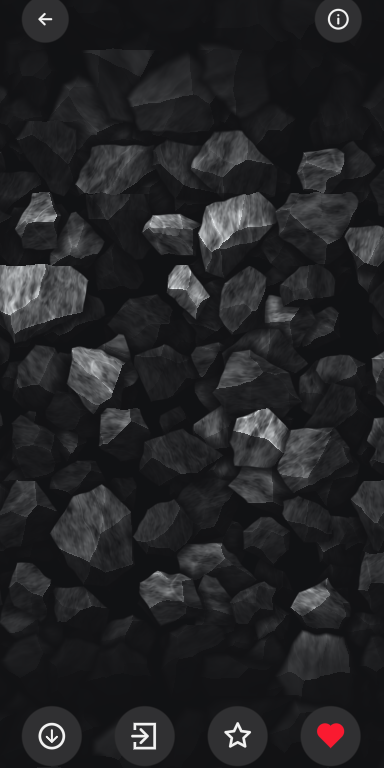
Give the GLSL for this texture, as a WebGL 2 fragment shader.

```glsl
#version 300 es
precision highp float;
// A dim heap of angular dark stones, soft at both ends, under two rows of round buttons.
#define LAYERS 3
#define SIDES 7
#define CELL 0.17
#define DENSITY 0.8
#define TONE_LOW 0.08
#define TONE_HIGH 0.58
#define SHADOW_WIDTH 0.035
#define GRAIN 1.5
#define SHADE_COLOR vec3(0.068, 0.069, 0.077)
#define DISC_COLOR vec3(0.19, 0.19, 0.195)
#define HEART_COLOR vec3(0.98, 0.10, 0.19)

uniform vec2 u_resolution;
out vec4 fragColor;

const float TAU = 6.28318;

vec3 hash3(vec2 p) {
  vec3 q = fract(p.xyx * vec3(0.1031, 0.1030, 0.0973));
  q += dot(q, q.yxz + 33.33);
  return fract((q.xxy + q.yzz) * q.zyx);
}

float noise(vec2 p) {
  vec2 i = floor(p), f = fract(p);
  f = f * f * (3.0 - 2.0 * f);
  return mix(mix(hash3(i).x, hash3(i + vec2(1, 0)).x, f.x),
             mix(hash3(i + vec2(0, 1)).x, hash3(i + vec2(1, 1)).x, f.x), f.y);
}

mat2 rotation(float a) { return mat2(cos(a), sin(a), -sin(a), cos(a)); }

// Streaky mineral surface, centred on one
float mineral(vec2 p, float sharpness) {
  float sum = 0.0, amp = 0.5;
  vec2 q = p * vec2(14.0, 32.0);
  for (int i = 0; i < 4; i++) {
    sum += amp * (noise(q) - 0.5);
    q = rotation(0.35) * q * 2.0 + 17.0;
    amp *= mix(0.4, 0.85, sharpness);
  }
  float vein = 1.0 - smoothstep(0.0, 0.05, abs(noise(p * vec2(8.0, 19.0) + 40.0) - 0.5));
  return max(1.0 + GRAIN * sum + 0.3 * vein * sharpness, 0.12);
}

// Paints one faceted stone over the light gathered so far
float paintStone(float light, vec2 p, vec2 id, float size, float depth, float blur, float px) {
  vec3 place = hash3(id), form = hash3(id + 71.0), look = hash3(id + 133.0);
  if (place.z > DENSITY) return light;
  vec2 q = p - (floor(id) + 0.5 + (place.xy - 0.5) * 0.55) * size;
  float radius = size * mix(0.32, 0.62, form.x), axis = form.y * TAU;
  float stretch = mix(1.0, 1.35, form.z);
  float edge = size - length(q), height = 1e3, second = 1e3;
  vec3 normal = vec3(0, 0, 1);

  // Side planes bound the outline; three gentle planes form the crown
  for (int i = 0; i < SIDES + 3; i++) {
    vec3 r = hash3(id + 19.0 * float(i + 1));
    float a = (float(i) + (r.x - 0.5) * 0.65) * TAU / float(SIDES) + axis;
    vec2 dir = vec2(cos(a), sin(a)), slope;
    float h;
    if (i < SIDES) {
      float reach = radius * mix(0.72, 1.08, r.y)
                  * length(vec2(cos(a - axis) * stretch, sin(a - axis) / stretch));
      float d = reach - dot(dir, q);
      edge = min(edge, d);
      slope = dir * mix(0.7, 2.4, r.z);
      h = d * length(slope);
    } else {
      slope = (r.xy - 0.5) * 1.5;
      h = radius * 0.42 - dot(slope, q);
    }
    if (h < height) { second = height; height = h; normal = normalize(vec3(slope, 1.0)); }
    else second = min(second, h);
  }

  light *= mix(0.22, 1.0, smoothstep(0.0, SHADOW_WIDTH, -edge));
  float soft = px + 0.012 * blur;
  float cover = smoothstep(-soft, soft, edge);
  if (cover <= 0.0) return light;
  float facing = max(dot(normal, normalize(vec3(-0.3, 0.6, 0.75))), 0.0);
  float tone = mix(TONE_LOW, TONE_HIGH, pow(look.x, 2.2)) * depth;
  float ridge = (1.0 - smoothstep(0.0, 0.005 + soft, second - height)) * (1.0 - blur);
  float surface = mineral(rotation(look.y * TAU) * q + look.z * 9.0, 1.0 - blur);
  float lit = tone * (0.08 + 1.15 * pow(facing, 1.6)) * surface * (1.0 + 0.3 * ridge);
  return mix(light, lit, cover);
}

float segment(vec2 p, vec2 a, vec2 b) {
  vec2 d = b - a;
  return length(p - a - d * clamp(dot(p - a, d) / dot(d, d), 0.0, 1.0));
}

float arrow(vec2 p) {
  return min(segment(p, vec2(-0.25, 0), vec2(0.25, 0)),
             segment(vec2(p.x, abs(p.y)), vec2(0.25, 0), vec2(0.03, 0.22)));
}

float heart(vec2 p) {
  p = vec2(abs(p.x), p.y + 0.4) / 0.75;
  if (p.x + p.y > 1.0) return 0.75 * (length(p - vec2(0.25, 0.75)) - 0.3536);
  vec2 c = p - 0.5 * max(p.x + p.y, 0.0);
  return 0.75 * min(length(p - vec2(0, 1)), length(c)) * sign(p.x - p.y);
}

// Line symbols in units of the disc radius
float symbol(int kind, vec2 p) {
  float ring = abs(length(p) - 0.4);
  if (kind == 0) return arrow(-p) - 0.045;
  if (kind == 1) return min(ring, min(length(p - vec2(0, 0.17)), segment(p, vec2(0, -0.18), vec2(0, 0.02)))) - 0.045;
  if (kind == 2) return min(ring, arrow(vec2(-p.y, p.x) * 1.3)) - 0.045;
  if (kind == 3) {
    float frame = abs(max(abs(p.x) - 0.33, abs(p.y) - 0.4));
    if (p.x < 0.0 && abs(p.y) < 0.2) frame = 1.0;
    return min(frame, arrow(p + vec2(0.16, 0))) - 0.045;
  }
  if (kind == 4) {
    float a = mod(atan(p.x, p.y) + TAU * 0.1, TAU * 0.2) - TAU * 0.1;
    return segment(length(p) * vec2(cos(a), abs(sin(a))), vec2(0.42, 0), vec2(0.17, 0.12)) - 0.045;
  }
  return heart(p);
}

void main() {
  float px = 2.0 / u_resolution.y;
  vec2 p = gl_FragCoord.xy * px;
  float band = smoothstep(0.08, 0.72, p.y) * (1.0 - smoothstep(1.3, 1.98, p.y));
  float blur = 1.0 - smoothstep(0.0, 0.6, band);
  vec2 rough = p + 0.009 * (vec2(noise(p * 34.0), noise(p * 34.0 + 50.0)) - 0.5);

  // Stones, from the deepest layer to the top one
  float light = 0.0;
  for (int k = 0; k < LAYERS; k++) {
    float level = float(k) / float(LAYERS - 1);
    float size = CELL * mix(0.78, 1.1, level);
    vec2 cell = floor(rough / size);
    for (int j = 1; j >= -1; j--)
      for (int i = -1; i <= 1; i++) {
        vec2 id = cell + vec2(i, j);
        vec2 shift = vec2(0.37, 0.61) * float(k);
        light = paintStone(light, rough, id + shift, size, mix(0.45, 1.0, level), blur, px);
      }
  }
  light *= (0.13 + 0.87 * band) * (1.0 - 0.4 * pow(abs(2.0 * p.x - 1.0), 2.0));
  vec3 color = SHADE_COLOR + light * vec3(0.985, 1.0, 1.0);

  // Two discs above, four below
  for (int i = 0; i < 6; i++) {
    bool top = i < 2;
    float radius = top ? 0.061 : 0.078;
    vec2 center = top ? vec2(0.118 + 0.763 * float(i), 1.95) : vec2(0.135 + 0.242 * float(i - 2), 0.083);
    vec2 q = (p - center) / radius;
    float aa = px / radius;
    color = mix(color, DISC_COLOR, 1.0 - smoothstep(-aa, aa, length(q) - 1.0));
    if (length(q) < 1.0)
      color = mix(color, i == 5 ? HEART_COLOR : vec3(0.95), 1.0 - smoothstep(-0.7 * aa, 0.7 * aa, symbol(i, q)));
  }
  fragColor = vec4(color, 1.0);
}
```
